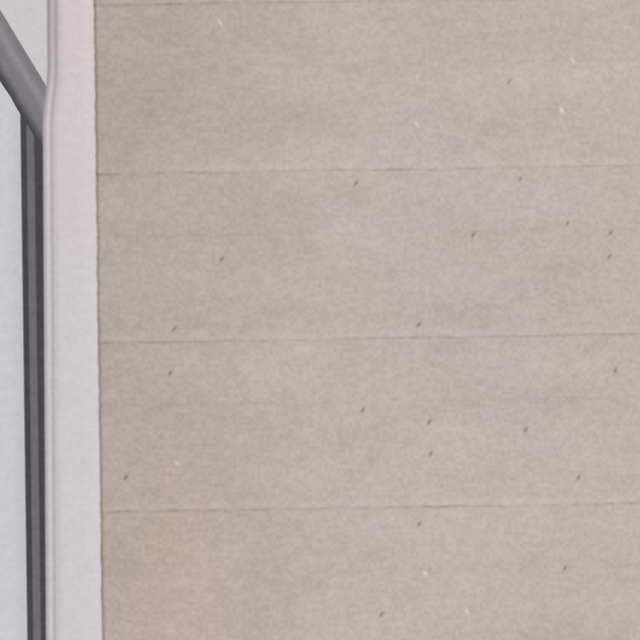
A WebGL 2 fragment shader for this texture:

```glsl
#version 300 es
precision highp float;
// A pale plaster wall with faint horizontal seams beside a window frame.
// Layered value noise colours the wall; slanted strips and a diagonal bar,
// all cut with smooth steps, build the frame and its dark rubber seal.

#define SEAM_SPACING 0.264
#define SEAM_OFFSET 0.200
#define SEAM_DEPTH 0.050
#define MOTTLE 0.050
#define GRAIN 0.040
#define SPECK_CELLS 13.0
#define SOFT 0.0022

uniform vec2 u_resolution;
out vec4 fragColor;

const vec3 WALL_LIGHT = vec3(0.745, 0.695, 0.667);
const vec3 WALL_SHADE = vec3(0.675, 0.628, 0.600);
const vec3 FRAME_WHITE = vec3(0.805, 0.785, 0.795);
const vec3 FRAME_GREY = vec3(0.655, 0.640, 0.655);
const vec3 GLASS = vec3(0.790, 0.785, 0.795);
const vec3 SEAL_DARK = vec3(0.285, 0.275, 0.300);
const vec3 SEAL_MID = vec3(0.430, 0.420, 0.440);

float hash(vec2 p) {
    vec3 q = fract(p.xyx * 0.1031);
    q += dot(q, q.yzx + 33.33);
    return fract((q.x + q.y) * q.z);
}

float noise(vec2 p) {
    vec2 i = floor(p), f = fract(p);
    f = f * f * (3.0 - 2.0 * f);
    return mix(mix(hash(i), hash(i + vec2(1, 0)), f.x),
               mix(hash(i + vec2(0, 1)), hash(i + vec2(1, 1)), f.x), f.y);
}

float fbm(vec2 p) {
    float sum = 0.0, amp = 0.5;
    for (int i = 0; i < 4; i++) {
        sum += amp * noise(p);
        p = p * 2.03 + 17.1;
        amp *= 0.5;
    }
    return sum / 0.9375;
}

float rise(float edge, float x) { return smoothstep(edge - SOFT, edge + SOFT, x); }
float band(float a, float b, float x) { return rise(a, x) - rise(b, x); }
float ridge(float d, float w) { return exp(-d * d / (w * w)); }

// Fine texture: isotropic grain plus short horizontal fibres
float grain(vec2 p) {
    return 0.5 * noise(p * 210.0) + 0.3 * noise(p * vec2(60.0, 170.0))
         + 0.2 * noise(p * vec2(130.0, 75.0)) - 0.5;
}

// Sparse dark and light flecks, one candidate per cell
float specks(vec2 p) {
    vec2 cell = floor(p * SPECK_CELLS);
    float pick = hash(cell + 5.0);
    vec2 centre = 0.2 + 0.6 * vec2(hash(cell + 11.0), hash(cell + 29.0));
    vec2 d = (fract(p * SPECK_CELLS) - centre) / SPECK_CELLS;
    d.x += d.y * (pick - 0.5);
    float spot = exp(-dot(d * d, vec2(120000.0, 50000.0)));
    return spot * (step(0.93, pick) - 1.4 * step(pick, 0.15));
}

// Seams tilt slightly and fade in and out along their length
float seams(vec2 p) {
    float y = p.y - SEAM_OFFSET - 0.016 * (p.x - 0.16);
    y += 0.002 * (noise(vec2(p.x * 25.0, floor(p.y * 4.0))) - 0.5);
    float row = floor(y / SEAM_SPACING + 0.5);
    float d = y - row * SEAM_SPACING;
    float wear = noise(vec2(p.x * 30.0, row * 7.0)) * (0.5 + noise(vec2(p.x * 110.0, row)));
    float dark = ridge(d, 0.0024) * (0.25 + wear);
    float lip = ridge(d - 0.007, 0.005) * 0.35;
    float faint = ridge(d + 0.098, 0.003) * 0.3 * noise(vec2(p.x * 9.0, row + 40.0));
    return lip - dark - faint;
}

vec3 wall(vec2 p) {
    float lit = smoothstep(0.10, 0.62, p.x + 0.20 * (fbm(p * 4.0) - 0.5));
    vec3 c = mix(WALL_SHADE, WALL_LIGHT, 0.30 + 0.70 * lit);
    // Warm, olive and mauve drifts
    c += vec3(0.018, 0.0, -0.012) * ridge(p.x - 0.27, 0.10) * (1.0 - smoothstep(0.1, 0.45, p.y));
    c += vec3(-0.010, 0.002, -0.016) * (1.0 - smoothstep(0.2, 0.6, p.x)) * smoothstep(0.65, 0.9, p.y);
    c += vec3(0.010, -0.012, 0.035) * (fbm(p * vec2(5.0, 6.0) + 8.0) - 0.48);
    c += MOTTLE * (fbm(p * vec2(7.0, 16.0) + 3.0) - 0.5);
    c += SEAM_DEPTH * seams(p) + 0.11 * specks(p);
    return c + 2.0 * GRAIN * grain(p);
}

vec3 frame(vec2 p, float wallEdge) {
    // Seal strip follows the slant of the frame
    float x = p.x - (0.043 - 0.0135 * p.y);
    vec3 c = GLASS - 0.03 * smoothstep(0.025, 0.0, -x);
    vec3 seal = mix(SEAL_DARK, SEAL_MID, band(0.009, 0.021, x));
    c = mix(c, seal, rise(0.0, x));

    // Diagonal bar with light glass above it and a dark lower lip
    float across = p.y + 1.65 * p.x;
    float bar = rise(0.873, across - 0.004 * noise(p * 60.0));
    vec3 barColor = mix(SEAL_DARK, SEAL_MID + 0.06, smoothstep(0.875, 0.910, across));
    barColor += 0.07 * ridge(across - 0.950, 0.014);
    c = mix(c, barColor, bar);
    c = mix(c, GLASS + vec3(0.0, -0.005, -0.015), rise(0.985, across));

    // Outer moulding: grey reveal, thin groove, then the white face
    float reveal = 0.0715 - 0.006 * p.y + 0.008 * smoothstep(0.80, 0.90, p.y);
    float m = p.x - reveal;
    vec3 face = mix(FRAME_GREY, FRAME_WHITE, smoothstep(0.0, 0.009, m));
    face -= 0.10 * ridge(m - 0.014, 0.0035) + 0.03 * ridge(m - 0.021, 0.003);
    face -= 0.07 * smoothstep(0.78, 0.95, p.y) * (1.0 - smoothstep(0.008, 0.022, m));
    face += vec3(0.012, -0.008, -0.008) * smoothstep(0.5, 1.0, p.y);
    face += 0.015 * smoothstep(0.03, 0.005, wallEdge - p.x);
    c = mix(c, face, rise(0.0, m));
    return c + GRAIN * grain(p);
}

void main() {
    vec2 p = gl_FragCoord.xy / u_resolution;
    float wallEdge = 0.159 - 0.0125 * p.y + 0.0015 * (noise(vec2(p.y * 90.0, 2.0)) - 0.5);
    vec3 color = mix(frame(p, wallEdge), wall(p), rise(wallEdge, p.x));
    color -= 0.10 * ridge(p.x - wallEdge - 0.002, 0.0028);
    fragColor = vec4(clamp(color, 0.0, 1.0), 1.0);
}
```
